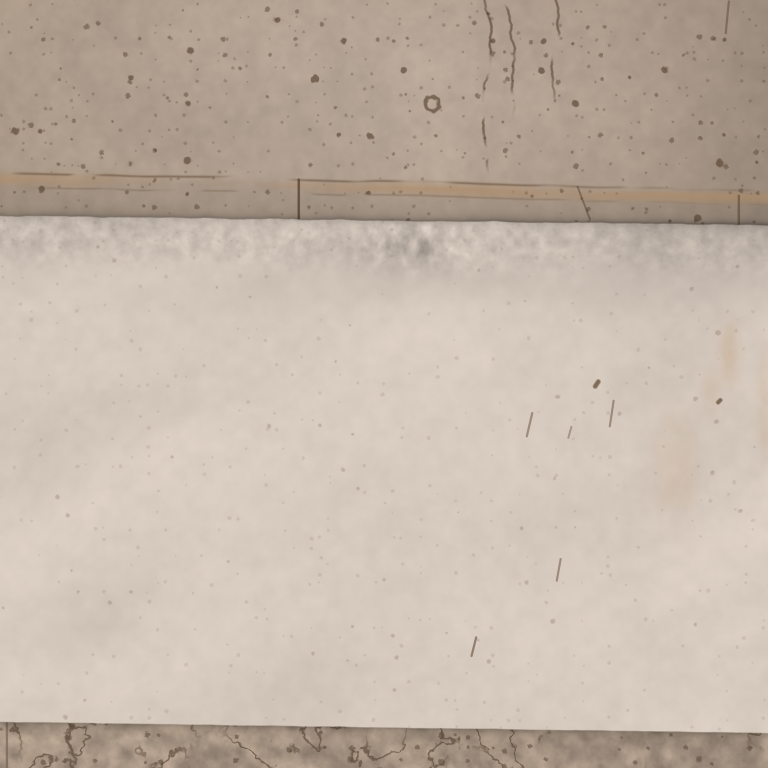
This texture is drawn by a WebGL 2 fragment shader. Its source:

```glsl
#version 300 es
precision highp float;
// Weathered concrete: a pitted upper wall, a pale sloping slab and a rough lower strip.
uniform vec2 u_resolution;
out vec4 fragColor;

float hash(vec2 p) {
    vec3 q = fract(p.xyx * 0.1031);
    q += dot(q, q.yzx + 33.33);
    return fract((q.x + q.y) * q.z);
}

float noise(vec2 p) {
    vec2 i = floor(p), f = fract(p);
    f = f * f * (3.0 - 2.0 * f);
    return mix(mix(hash(i), hash(i + vec2(1, 0)), f.x),
               mix(hash(i + vec2(0, 1)), hash(i + vec2(1, 1)), f.x), f.y);
}

float fbm(vec2 p) {
    float sum = 0.0, amp = 0.5;
    for (int i = 0; i < 5; i++) {
        sum += amp * noise(p);
        p = mat2(1.6, 1.2, -1.2, 1.6) * p + 17.3;
        amp *= 0.5;
    }
    return sum / 0.97;
}

// Irregular holes, at most one per grid cell.
float pits(vec2 p, float cells, float density, float size) {
    p = p * cells + 40.0;
    vec2 id = floor(p);
    vec2 d = fract(p) - 0.3 - 0.4 * vec2(hash(id + 3.1), hash(id + 8.7));
    d.x += 0.3 * d.y * (hash(id + 5.0) - 0.5);
    float r = size * (0.35 + 0.65 * hash(id + 12.0)) * (0.7 + 0.6 * noise(p * 9.0));
    float aa = cells / u_resolution.y;
    return step(hash(id), density) * (1.0 - smoothstep(r - aa, r + aa, length(d)));
}

// Soft stroke between two points.
float stroke(vec2 p, vec2 a, vec2 b, float width) {
    vec2 e = b - a;
    float d = length(p - a - e * clamp(dot(p - a, e) / dot(e, e), 0.0, 1.0));
    return 1.0 - smoothstep(width * 0.4, width + 0.7 / u_resolution.y, d);
}

// Wandering vertical crack that fades in and out.
float crack(vec2 p, float x, float bottom) {
    float wander = 0.022 * (fbm(vec2(x * 90.0, p.y * 24.0)) - 0.5);
    float line = 1.0 - smoothstep(0.0004, 0.0028, abs(p.x - x - wander));
    return line * smoothstep(bottom, bottom + 0.03, p.y) * smoothstep(0.2, 0.65, noise(p * 55.0));
}

// Soft round region.
float blob(vec2 p, vec2 c, vec2 r) {
    return exp(-dot((p - c) / r, (p - c) / r));
}

vec3 wallColor(vec2 p, float above) {
    vec3 col = mix(vec3(0.665, 0.595, 0.53), vec3(0.715, 0.65, 0.59), blob(p, vec2(0.5, 0.88), vec2(0.4, 0.2)));
    col *= 1.0 + 0.10 * (fbm(p * vec2(9.0, 6.0)) - 0.5) + 0.09 * (fbm(p * 70.0) - 0.5);
    col *= 1.0 - 0.10 * smoothstep(0.75, 1.0, p.x);

    // Horizontal joint with a rusty band and a darker ledge below.
    float joint = p.y - 0.776 + 0.024 * p.x + 0.003 * (noise(vec2(p.x * 22.0, 2.0)) - 0.5);
    col *= 1.0 - 0.05 * smoothstep(0.004, -0.012, joint);
    float rust = exp(-pow((joint + 0.009) / 0.008, 2.0)) * smoothstep(0.25, 0.7, fbm(p * vec2(7.0, 50.0)));
    col = mix(col, vec3(0.70, 0.56, 0.42), 0.65 * rust);
    float worn = smoothstep(0.25, 0.6, noise(p * vec2(28.0, 90.0)));
    float lines = exp(-pow(joint / 0.0017, 2.0)) + 0.5 * exp(-pow((joint + 0.018) / 0.0015, 2.0));
    col = mix(col, vec3(0.43, 0.34, 0.26), 0.6 * worn * lines * (1.0 - 0.6 * smoothstep(0.65, 0.9, p.x)));

    // Short upright joints, cracks and a ring-shaped scar.
    float marks = stroke(p, vec2(0.389, 0.715), vec2(0.389, 0.766), 0.0016);
    marks += 0.7 * stroke(p, vec2(0.962, 0.708), vec2(0.962, 0.745), 0.0016);
    marks += 0.6 * stroke(p, vec2(0.752, 0.757), vec2(0.768, 0.715), 0.0012);
    marks += 0.6 * stroke(p, vec2(0.949, 0.998), vec2(0.945, 0.957), 0.0014);
    marks += 0.8 * crack(p, 0.635, 0.77) + 0.75 * crack(p, 0.664, 0.84) + 0.75 * crack(p, 0.722, 0.86);
    float ring = abs(length(p - vec2(0.563, 0.865)) - 0.009 - 0.003 * (noise(p * 200.0) - 0.5));
    marks += 0.8 * (1.0 - smoothstep(0.001, 0.004, ring));
    marks += 0.8 * pits(p, 26.0, 0.16, 0.13) + 0.6 * pits(p + 0.37, 55.0, 0.13, 0.20);
    marks += 0.4 * pits(p + 0.71, 110.0, 0.10, 0.25);
    col = mix(col, vec3(0.36, 0.28, 0.21), 0.85 * min(marks, 1.0));

    // Contact shadow above the slab.
    return col * (1.0 - 0.08 * exp(-above / 0.02) - (0.20 + 0.12 * p.x) * exp(-above / 0.004));
}

vec3 slabColor(vec2 p, float below) {
    vec2 slanted = mat2(0.85, -0.5, 0.5, 0.85) * p;
    vec3 col = vec3(0.835, 0.785, 0.74);
    col *= 1.0 + 0.09 * (fbm(slanted * vec2(5.0, 9.0)) - 0.5) + 0.05 * (fbm(p * 60.0) - 0.5);

    // Grainy upper lip, its broken patch and the shade at the right.
    float lip = 1.0 - smoothstep(0.025, 0.085, below + 0.025 * (fbm(p * 14.0) - 0.5));
    col *= 1.0 - lip * (0.05 + 0.20 * (fbm(p * 95.0) - 0.45));
    float broken = blob(p, vec2(0.54, 0.682), vec2(0.065, 0.032));
    col *= 1.0 - broken * (0.06 + 0.55 * (fbm(p * vec2(65.0, 50.0)) - 0.5));
    col *= 1.0 - 0.14 * smoothstep(0.6, 1.0, p.x) * exp(-below / 0.045) - 0.10 * exp(-below / 0.006);
    col *= 1.0 - 0.05 * blob(p, vec2(0.65, 0.63), vec2(0.45, 0.035));

    // Rust stains run down the right side.
    float stain = blob(p, vec2(0.95, 0.54), vec2(0.012, 0.035)) + 0.7 * blob(p, vec2(0.925, 0.485), vec2(0.01, 0.03))
                + 0.6 * blob(p, vec2(0.88, 0.39), vec2(0.025, 0.06)) + 0.7 * blob(p, vec2(0.995, 0.47), vec2(0.01, 0.06));
    col = mix(col, vec3(0.76, 0.62, 0.47), 0.6 * stain * fbm(p * 40.0));

    // Scratches and fine pits.
    float marks = stroke(p, vec2(0.686, 0.432), vec2(0.693, 0.462), 0.0014);
    marks += stroke(p, vec2(0.794, 0.445), vec2(0.799, 0.478), 0.0013);
    marks += 0.8 * stroke(p, vec2(0.740, 0.430), vec2(0.744, 0.444), 0.0012);
    marks += stroke(p, vec2(0.725, 0.244), vec2(0.730, 0.272), 0.0013);
    marks += 1.2 * stroke(p, vec2(0.614, 0.146), vec2(0.620, 0.170), 0.0014);
    marks += 1.5 * stroke(p, vec2(0.775, 0.497), vec2(0.779, 0.503), 0.0035);
    marks += 1.5 * stroke(p, vec2(0.935, 0.476), vec2(0.938, 0.479), 0.003);
    marks += 0.45 * pits(slanted, 32.0, 0.09, 0.10) + 0.25 * pits(p + 0.53, 85.0, 0.09, 0.22);
    return mix(col, vec3(0.49, 0.41, 0.34), 0.65 * min(marks, 1.5));
}

vec3 stripColor(vec2 p, float below) {
    vec3 col = vec3(0.64, 0.57, 0.505) * (1.0 + 0.45 * (fbm(p * 55.0) - 0.5));
    float vein = 1.0 - smoothstep(0.0, 0.035, abs(fbm(p * 22.0 + 5.0) - 0.5));
    float marks = 0.75 * vein * smoothstep(0.35, 0.65, noise(p * 18.0)) + 0.6 * pits(p, 60.0, 0.2, 0.24);
    marks += 0.5 * stroke(p, vec2(0.009, 0.0), vec2(0.009, 0.06), 0.0015);
    col = mix(col, vec3(0.37, 0.30, 0.24), min(marks, 0.85));
    return col * (1.0 - 0.22 * exp(-below / 0.005));
}

void main() {
    vec2 p = gl_FragCoord.xy / u_resolution;
    float aa = 1.0 / u_resolution.y;
    float rough = 0.003 * (fbm(vec2(p.x * 45.0, 4.0)) - 0.5);
    float top = p.y - 0.719 + 0.012 * p.x - rough;
    float bottom = p.y - 0.060 + 0.0145 * p.x - 0.4 * rough;
    vec3 col = mix(slabColor(p, max(-top, 0.0)), wallColor(p, max(top, 0.0)), smoothstep(-aa, aa, top));
    col = mix(stripColor(p, max(-bottom, 0.0)), col, smoothstep(-aa, aa, bottom));
    fragColor = vec4(col, 1.0);
}
```
